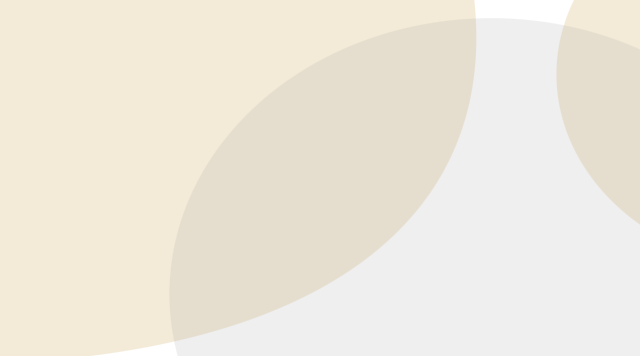
Write a WebGL 2 fragment shader that draws this background.

```glsl
#version 300 es
precision highp float;

#define WHITE vec3(1.0)
#define CREAM vec3(0.953, 0.918, 0.843)
#define SHADE vec3(0.686)
#define SHADE_OPACITY 0.2
#define DISC_CENTER vec2(1.380, 0.174)
#define DISC_RADII vec2(0.904, 0.775)
#define CORNER_CENTER vec2(2.230, 0.791)
#define CORNER_RADII vec2(0.667, 0.554)
#define SWEEP_TIP vec2(1.338, 0.894)
#define SWEEP_TILT 0.405
#define SWEEP_CURVE vec2(0.3734, 1.866)

uniform vec2 u_resolution;
out vec4 fragColor;

// Antialiased coverage of the region where field < 0
float coverage(float field) {
    return clamp(0.5 - field / max(fwidth(field), 1e-6), 0.0, 1.0);
}

float ellipse(vec2 p, vec2 center, vec2 radii) {
    vec2 q = (p - center) / radii;
    return dot(q, q) - 1.0;
}

// Large tilted ellipse, written as a conic around its rightmost point
float sweep(vec2 p) {
    vec2 q = SWEEP_TIP - p;
    return q.y * q.y + 2.0 * SWEEP_TILT * q.x * q.y
         + SWEEP_CURVE.x * q.x * q.x - SWEEP_CURVE.y * q.x;
}

void main() {
    // Units of canvas height
    vec2 p = gl_FragCoord.xy / u_resolution.y;

    // Cream shapes on white
    float cream = max(coverage(sweep(p)),
                      coverage(ellipse(p, CORNER_CENTER, CORNER_RADII)));
    vec3 color = mix(WHITE, CREAM, cream);

    // Translucent grey disc over everything
    float disc = coverage(ellipse(p, DISC_CENTER, DISC_RADII));
    color = mix(color, SHADE, SHADE_OPACITY * disc);

    fragColor = vec4(color, 1.0);
}
```
